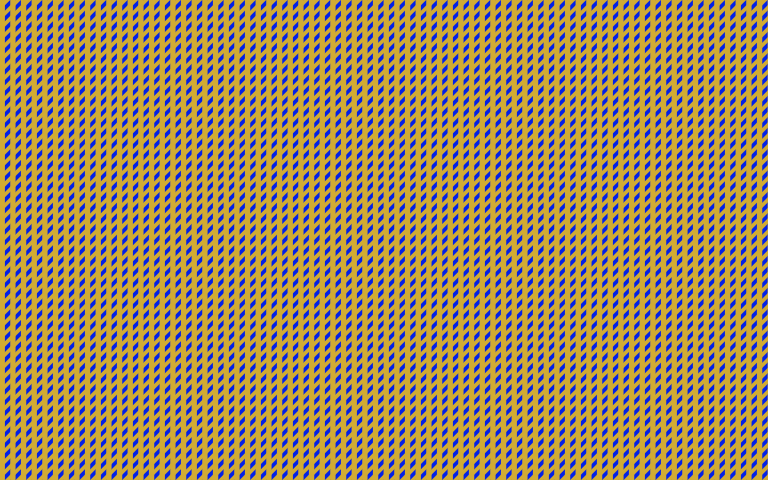
Write a Shadertoy shader that draws this pattern.

```glsl
const vec2 REPEATS = vec2(72.0, 45.0);      // whole cells across and down
const vec2 MARK_CENTER = vec2(0.71, 0.5);   // position inside a cell
const vec2 MARK_SIZE = vec2(0.5, 0.5);      // width and upright height, in cells
const float SLANT = 1.0;                    // rise per unit of run
const vec3 GOLD = vec3(0.82, 0.67, 0.20);
const vec3 BLUE = vec3(0.01, 0.13, 0.90);

// Signed offset to the nearest repeat, from -0.5 to 0.5
float wrapCentered(float x) {
    return fract(x + 0.5) - 0.5;
}

// Coverage of a band, with edges softened over one pixel
float bandCoverage(float offset, float width, float pixelSize) {
    return clamp(0.5 - (abs(offset) - 0.5 * width) / pixelSize, 0.0, 1.0);
}

// Slanted parallelogram: an upright column crossed by a diagonal band
float slantedMark(vec2 cellPos, vec2 pixelSize) {
    float across = wrapCentered(cellPos.x - MARK_CENTER.x);
    float along = wrapCentered(cellPos.y - MARK_CENTER.y - SLANT * across);
    float diagonalPixel = length(vec2(SLANT, 1.0) * pixelSize);
    return bandCoverage(across, MARK_SIZE.x, pixelSize.x)
         * bandCoverage(along, MARK_SIZE.y, diagonalPixel);
}

void mainImage(out vec4 fragColor, in vec2 fragCoord) {
    vec2 pixelSize = REPEATS / iResolution.xy;
    float mark = slantedMark(fragCoord * pixelSize, pixelSize);
    fragColor = vec4(mix(GOLD, BLUE, mark), 1.0);
}
```
